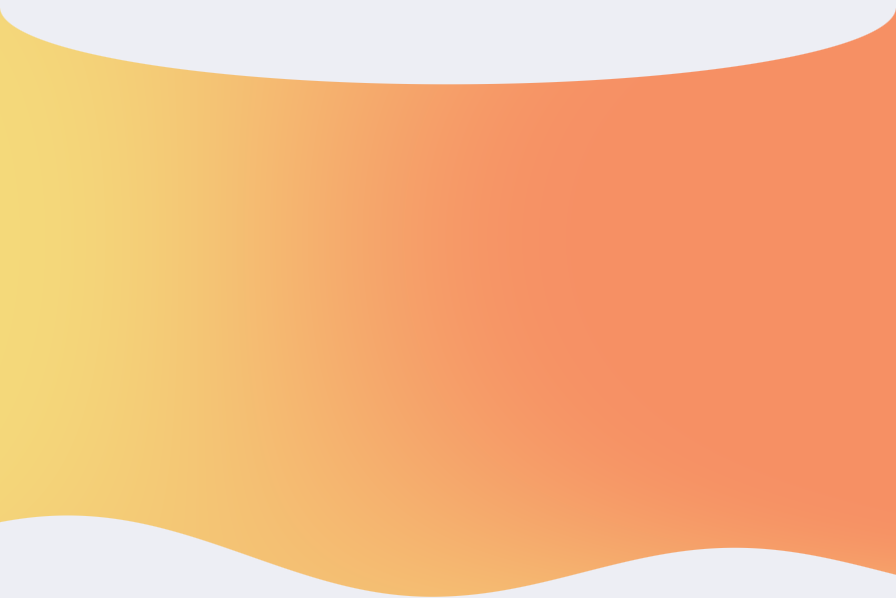
This background is drawn by a WebGL 2 fragment shader. Its source:

```glsl
#version 300 es
precision highp float;

uniform vec2 u_resolution;
out vec4 fragColor;

// Height of the lower wave: two cosine arcs joined at the trough
float waveHeight(float x) {
  return x < 0.482
    ? 0.0700 + 0.0680 * cos(3.14159 * (x - 0.0755) / 0.4065)
    : 0.0430 + 0.0410 * cos(3.14159 * (x - 0.820) / 0.338);
}

// Coverage of the region where field is positive, about one pixel soft
float cover(float field) {
  return clamp(0.5 + field / max(fwidth(field), 1e-5), 0.0, 1.0);
}

// Yellow to orange, with the blend bending away from the middle height
vec3 warmGradient(vec2 uv) {
  float bend = (0.6 - uv.y) / 0.55;
  float t = uv.x - bend * bend * (0.68 * uv.x - 0.15);
  vec3 yellow = vec3(0.955, 0.850, 0.480);
  vec3 orange = vec3(0.965, 0.566, 0.394);
  return mix(yellow, orange, smoothstep(0.0, 0.65, t));
}

void main() {
  vec2 uv = gl_FragCoord.xy / u_resolution;
  vec3 paper = vec3(0.930, 0.933, 0.957);

  // Shallow bowl hanging from the top edge
  vec2 bowl = (uv - vec2(0.5, 0.988)) / vec2(0.5, 0.129);
  bowl.y = min(bowl.y, 0.0);
  float bowlMask = cover(1.0 - length(bowl));

  // Wavy ground along the bottom edge
  float waveMask = cover(waveHeight(uv.x) - uv.y);

  vec3 color = mix(warmGradient(uv), paper, max(bowlMask, waveMask));
  fragColor = vec4(color, 1.0);
}
```
